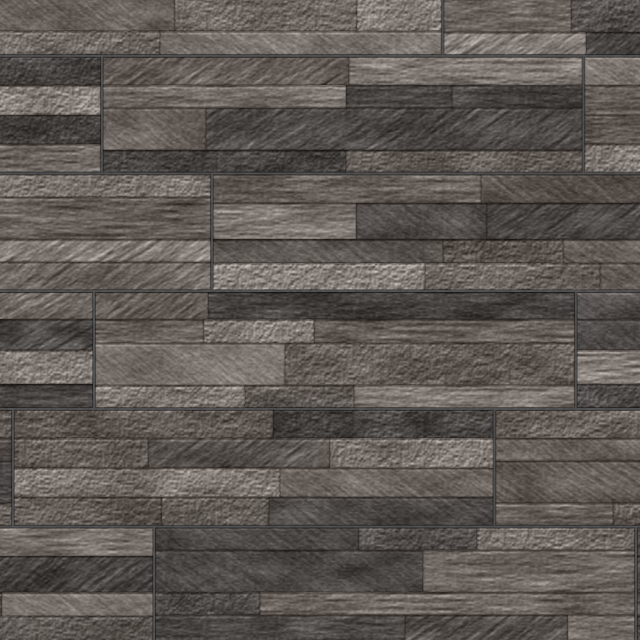
Reproduce this texture procedurally as a WebGL 2 fragment shader.

```glsl
#version 300 es
precision highp float;
// Split-face cladding: long tiles in staggered courses, each divided into
// four strips of unequal height and each strip into two or three pieces.
// Every piece gets its own tone and a sawn or pitted relief lit from above.

uniform vec2 u_resolution;
out vec4 outColor;

const float COURSE_HEIGHT = 0.1839;
const float COURSE_SHIFT = 0.526;
const float TILE_WIDTH = 0.7526;
const float GROUT_HALF = 0.0016;
const vec3 GROUT = vec3(0.31, 0.31, 0.315);
const vec3 WARM_TINT = vec3(0.0, -0.028, -0.049);
const vec3 COOL_TINT = vec3(0.0, -0.016, -0.024);

// Left joint of the main tile in each course, from the top down
const float JOINT[6] = float[6](-0.061, 0.159, 0.331, 0.147, 0.020, 0.241);

// Strip boundaries inside a tile, as fractions from its top
const vec3 STRIPS[6] = vec3[6](
  vec3(0.24, 0.50, 0.79), vec3(0.25, 0.44, 0.80), vec3(0.25, 0.56, 0.76),
  vec3(0.24, 0.44, 0.80), vec3(0.25, 0.50, 0.75), vec3(0.20, 0.56, 0.75));

float hash(vec2 p) {
  return fract(sin(dot(p, vec2(127.1, 311.7))) * 43758.5453);
}

float noise(vec2 p) {
  vec2 i = floor(p), f = fract(p);
  f = f * f * (3.0 - 2.0 * f);
  return mix(mix(hash(i), hash(i + vec2(1, 0)), f.x),
             mix(hash(i + vec2(0, 1)), hash(i + vec2(1, 1)), f.x), f.y);
}

float fbm(vec2 p) {
  float sum = 0.0, amp = 0.5;
  for (int i = 0; i < 4; i++) {
    sum += amp * noise(p);
    p = p * 2.1 + 17.3;
    amp *= 0.5;
  }
  return sum;
}

// Splits 0..1 at the given cuts: returns index, start and end of the part
vec3 partAt(float t, vec3 cuts) {
  vec3 part = vec3(0.0, 0.0, 1.0);
  for (int i = 0; i < 3; i++) {
    if (t > cuts[i]) part.xy = vec2(part.x + 1.0, cuts[i]);
    else part.z = min(part.z, cuts[i]);
  }
  return part;
}

// Surface height: blend of pits and directional, slightly bowed saw marks
float relief(vec2 p, float angle, float bow, float sawn) {
  float c = cos(angle), s = sin(angle);
  vec2 q = mat2(c, -s, s, c) * p;
  q.y += bow * sin(q.x * 9.0);
  float marks = 0.75 * noise(q * vec2(24.0, 165.0)) + 0.35 * noise(q * vec2(90.0, 290.0));
  float pits = 0.6 * noise(p * vec2(115.0, 145.0)) + 0.5 * noise(p * 270.0);
  return mix(pits, marks, sawn);
}

// Soft band that is 1 at an edge and fades with distance
float edgeBand(float dist, float width) {
  return 1.0 - smoothstep(0.0, width, dist);
}

void main() {
  vec2 p = gl_FragCoord.xy / u_resolution;
  float px = 1.0 / min(u_resolution.x, u_resolution.y);

  // Course and tile
  float courseCoord = (1.0 - p.y) / COURSE_HEIGHT + COURSE_SHIFT;
  int course = clamp(int(floor(courseCoord)), 0, 5);
  float down = courseCoord - float(course);
  float along = (p.x - JOINT[course]) / TILE_WIDTH;
  float tile = floor(along);
  along -= tile;

  // Strip, then piece
  vec3 strip = partAt(down, STRIPS[(course + 3 * int(tile) + 12) % 6]);
  vec2 stripId = vec2(float(course) * 5.0 + strip.x + 3.0, tile * 7.0 + 11.0);
  float firstCut = 0.14 + 0.42 * hash(stripId);
  float secondCut = firstCut + 0.22 + 0.18 * hash(stripId + 31.0);
  if (hash(stripId + 57.0) < 0.4) secondCut = 2.0;
  vec3 piece = partAt(along, vec3(firstCut, secondCut, 2.0));
  vec2 id = stripId + vec2(piece.x * 41.0, piece.x * 3.0);

  // Finish of the piece: pitted, sawn lengthwise or sawn askew
  float kind = hash(id + 5.3);
  float sawn = kind < 0.34 ? 0.1 : 0.8;
  float askew = step(0.62, kind);
  float angle = askew * (hash(id + 8.1) < 0.5 ? -0.7 : 0.6);
  float bow = 0.012 * askew * hash(id + 2.7);
  vec2 grainPos = p + 3.0 * vec2(hash(id + 1.9), hash(id + 6.4));
  vec2 toLight = vec2(-0.0012, 0.0024);
  float lit = relief(grainPos, angle, bow, sawn)
            - relief(grainPos + toLight, angle, bow, sawn);

  // Tone with worn patches and fine grain
  float base = hash(id + 12.6);
  float tone = mix(0.26, 0.53, base);
  tone += 0.24 * (fbm(grainPos * vec2(16.0, 34.0)) - 0.47);
  tone += 0.09 * (noise(grainPos * vec2(230.0, 380.0)) - 0.5);
  tone *= 1.0 + 0.95 * lit;

  // Ledges: cast shadow under the strip above, lit lower lip, dark piece ends
  float fromTop = (down - strip.y) * COURSE_HEIGHT;
  float fromBottom = (strip.z - down) * COURSE_HEIGHT;
  float fromLeft = (along - piece.y) * TILE_WIDTH;
  float fromRight = (piece.z - along) * TILE_WIDTH;
  float depth = hash(stripId + 73.0);
  tone *= 1.0 - (0.2 + 0.35 * depth) * edgeBand(fromTop, 0.0045);
  tone *= 1.0 + 0.22 * (1.0 - depth) * edgeBand(abs(fromTop - 0.004), 0.003);
  tone *= 1.0 - 0.3 * edgeBand(fromBottom, 0.003);
  tone *= 1.0 - 0.25 * edgeBand(min(fromLeft, fromRight), 0.003);
  vec3 color = vec3(tone) + mix(COOL_TINT, WARM_TINT, smoothstep(0.1, 0.5, base));

  // Grout between tiles, sunk in a narrow shadow
  float toJoint = min(min(down, 1.0 - down) * COURSE_HEIGHT,
                      min(along, 1.0 - along) * TILE_WIDTH);
  color *= 1.0 - 0.45 * edgeBand(toJoint - GROUT_HALF, 0.0025);
  float grout = 1.0 - smoothstep(GROUT_HALF - 0.5 * px, GROUT_HALF + 0.5 * px, toJoint);
  color = mix(color, GROUT * (0.92 + 0.16 * noise(p * 200.0)), grout);

  outColor = vec4(clamp(color, 0.0, 1.0), 1.0);
}
```
